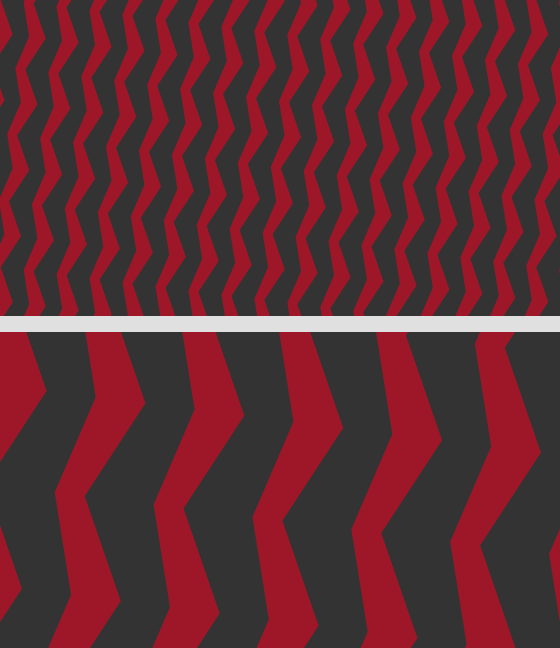
Top: the whole. Bottom: its middle third, enlarged.
A WebGL 2 fragment shader for this pattern:

```glsl
#version 300 es
precision highp float;
// Tilted vertical zigzag ribbons of uneven width, crimson on charcoal.

#define CELL 0.1051              // ribbon spacing, in canvas heights
#define ROW_RATIO 2.0            // zigzag period, in ribbon spacings
#define TILT 0.124               // clockwise turn, in radians
#define ANCHOR vec2(0.857, 0.4715) // one left corner of a ribbon
#define LEFT_EDGE vec2(0.0, 0.29)  // left edge at its two bends
#define RIGHT_EDGE vec2(0.303, 0.793) // right edge at its two bends
#define CHARCOAL vec3(0.196, 0.200, 0.198)
#define CRIMSON vec3(0.62, 0.09, 0.16)

uniform vec2 u_resolution;
out vec4 fragColor;

// Perpendicular distance scale for an edge that shifts by (bends.y - bends.x).
float edgeScale(vec2 bends) {
    float slope = (bends.y - bends.x) * 2.0 / ROW_RATIO;
    return inversesqrt(1.0 + slope * slope);
}

// Signed distance to the nearest ribbon, in cells; negative inside.
float zigzagRibbon(vec2 cell) {
    float bend = 2.0 * abs(fract(cell.y / ROW_RATIO + 0.5) - 0.5);
    float left = mix(LEFT_EDGE.x, LEFT_EDGE.y, bend);
    float right = mix(RIGHT_EDGE.x, RIGHT_EDGE.y, bend);
    float halfWidth = 0.5 * (right - left);
    float across = fract(cell.x - 0.5 * (left + right) + 0.5) - 0.5;
    return max((-across - halfWidth) * edgeScale(LEFT_EDGE),
               (across - halfWidth) * edgeScale(RIGHT_EDGE));
}

void main() {
    // Rotated grid, measured in ribbon spacings
    vec2 p = gl_FragCoord.xy / u_resolution.y - ANCHOR;
    float c = cos(TILT), s = sin(TILT);
    vec2 cell = vec2(c * p.x - s * p.y, s * p.x + c * p.y) / CELL;

    // Flat fill with a one-pixel soft edge
    float pixel = 1.0 / (u_resolution.y * CELL);
    float ink = clamp(0.5 - zigzagRibbon(cell) / pixel, 0.0, 1.0);
    fragColor = vec4(mix(CHARCOAL, CRIMSON, ink), 1.0);
}
```
